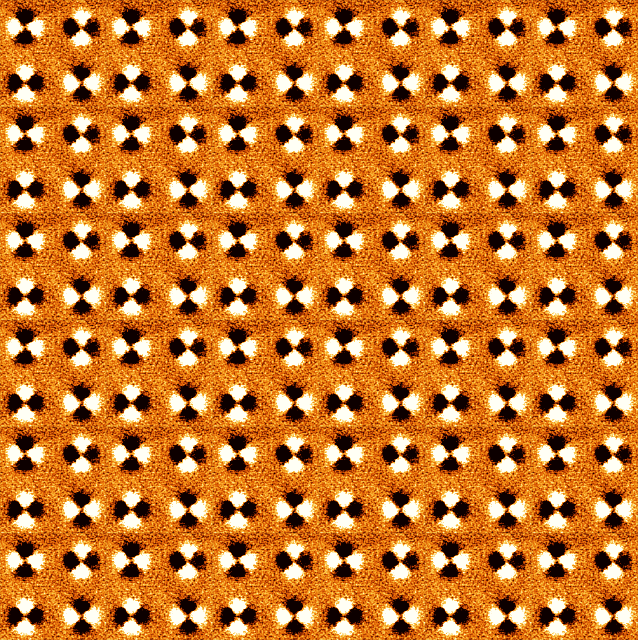
A WebGL 1 fragment shader for this pattern:

```glsl
precision highp float;
// Glowing four-lobed spots, two by two per tile, in a six by six grid.
// A fanned cos(2 angle) field with alternating sign, plus tile-periodic
// gradient noise, is mapped through a black-orange-cream heat palette.

uniform vec2 u_resolution;

const float TILES = 6.0;
const vec2 SPOT_LOW = vec2(0.236, 0.220);   // spot centres within a tile
const vec2 SPOT_HIGH = vec2(0.770, 0.742);
const float BRIGHT_RADIUS = 0.098;          // distance to lobe peak, in tiles
const float DARK_RADIUS = 0.097;
const float FAN_POWER = 0.6;                // below 1 widens the lobes
const float LOBE_STRENGTH = 1.15;
const float HALO_RADIUS = 0.20;
const float HALO_STRENGTH = 0.16;
const float BASE_HEAT = 0.49;
const float GRAIN_STRENGTH = 0.46;
const vec2 GRAIN_COARSE = vec2(37.0, 47.0); // noise cells per tile
const vec2 GRAIN_FINE = vec2(61.0, 69.0);
const float CLOUD_STRENGTH = 0.15;
const float RAGGEDNESS = 0.024;
const float TOP_DIMMING = 0.07;
const float SIDE_WARMING = 0.06;
const float SEAM_WIDTH = 0.016;
const float SEAM_TINT = 0.16;

const vec3 BLACK = vec3(0.05, 0.00, 0.00);
const vec3 RUST = vec3(0.49, 0.13, 0.01);
const vec3 ORANGE = vec3(0.86, 0.35, 0.02);
const vec3 AMBER = vec3(0.95, 0.58, 0.09);
const vec3 YELLOW = vec3(0.98, 0.80, 0.33);
const vec3 CREAM = vec3(1.00, 1.00, 0.96);
const vec3 OLIVE = vec3(0.66, 0.47, 0.14);

// Unit gradient for a lattice point, wrapped so that tiles repeat.
vec2 latticeGradient(vec2 cell, vec2 period) {
  cell = mod(cell, period);
  float h = fract(sin(dot(cell, vec2(127.1, 311.7))) * 43758.5);
  float angle = 6.28318 * h;
  return vec2(cos(angle), sin(angle));
}

float gradientNoise(vec2 tileUv, vec2 period) {
  vec2 p = tileUv * period;
  vec2 cell = floor(p);
  vec2 f = p - cell;
  vec2 w = f * f * f * (f * (f * 6.0 - 15.0) + 10.0);
  vec2 dx = vec2(1.0, 0.0);
  vec2 dy = vec2(0.0, 1.0);
  float a = dot(latticeGradient(cell, period), f);
  float b = dot(latticeGradient(cell + dx, period), f - dx);
  float c = dot(latticeGradient(cell + dy, period), f - dy);
  float d = dot(latticeGradient(cell + 1.0, period), f - 1.0);
  return mix(mix(a, b, w.x), mix(c, d, w.x), w.y);
}

// Signed heat of one spot; polarity +1 puts the bright lobes left and right.
// The lobes rise linearly from a tight centre and fall off steeply outside.
float spotHeat(vec2 d, float polarity, float darkFade) {
  float r2 = max(dot(d, d), 1e-6);
  float lobes = polarity * (d.x * d.x - d.y * d.y) / r2;
  float fan = sign(lobes) * pow(abs(lobes) + 1e-5, FAN_POWER);
  float q = sqrt(r2) / (lobes > 0.0 ? BRIGHT_RADIUS : DARK_RADIUS);
  float q2 = q * q;
  float core = LOBE_STRENGTH * fan * q * exp((1.0 - q2 * q2) / 4.0);
  float halo = HALO_STRENGTH * lobes * min(q, 1.0)
             * exp(-r2 / (HALO_RADIUS * HALO_RADIUS));
  return (core + halo) * (lobes < 0.0 ? darkFade : 1.0);
}

vec3 heatPalette(float heat) {
  float t = clamp(heat, 0.0, 1.0) * 5.0;
  vec3 color = mix(BLACK, RUST, clamp(t, 0.0, 1.0));
  color = mix(color, ORANGE, clamp(t - 1.0, 0.0, 1.0));
  color = mix(color, AMBER, clamp(t - 2.0, 0.0, 1.0));
  color = mix(color, YELLOW, clamp(t - 3.0, 0.0, 1.0));
  return mix(color, CREAM, clamp(t - 4.0, 0.0, 1.0));
}

void main() {
  vec2 tileUv = fract(gl_FragCoord.xy / u_resolution * TILES);

  // Grain, clouds and uneven warmth, identical in every tile
  float grain = gradientNoise(tileUv, GRAIN_COARSE) + gradientNoise(tileUv, GRAIN_FINE);
  float cloud = gradientNoise(tileUv, vec2(5.0));
  float heat = BASE_HEAT + GRAIN_STRENGTH * grain + CLOUD_STRENGTH * cloud;
  heat -= TOP_DIMMING * smoothstep(0.82, 0.98, tileUv.y);
  heat += SIDE_WARMING * smoothstep(0.85, 1.0, tileUv.x);

  // Four spots of alternating polarity
  vec2 warp = vec2(gradientNoise(tileUv, vec2(19.0)),
                   gradientNoise(tileUv, vec2(23.0)));
  vec2 ragged = tileUv + RAGGEDNESS * warp;
  for (int row = 0; row < 2; row++) {
    for (int col = 0; col < 2; col++) {
      vec2 id = vec2(float(col), float(row));
      vec2 d = ragged - mix(SPOT_LOW, SPOT_HIGH, id);
      float polarity = 2.0 * abs(id.x - id.y) - 1.0;
      // The dark lobes are uneven: weaker below, weakest at the upper right
      float below = smoothstep(0.0, 0.08, -d.y);
      float rightSide = smoothstep(0.0, 0.08, d.x);
      float darkFade = 1.0 - 0.10 * below - 0.35 * rightSide * id.x * id.y;
      heat += spotHeat(d, polarity, darkFade);
    }
  }
  vec3 color = heatPalette(heat);

  // Faint dull seams where tiles meet
  vec2 edge = min(tileUv, 1.0 - tileUv);
  float seam = 1.0 - smoothstep(0.0, SEAM_WIDTH, min(edge.x, edge.y));
  color = mix(color, OLIVE, SEAM_TINT * seam);

  gl_FragColor = vec4(color, 1.0);
}
```
